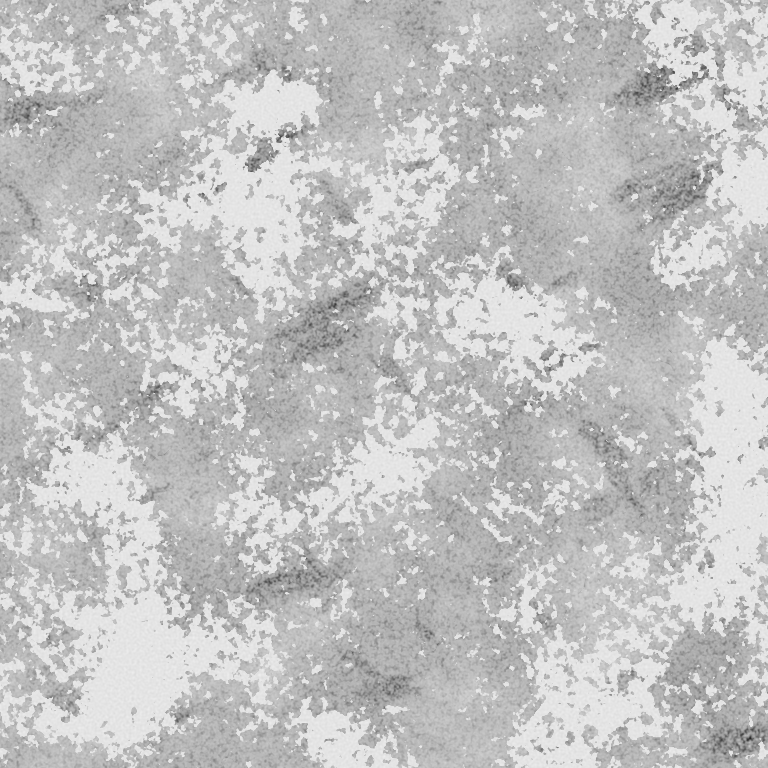
Reproduce this texture procedurally as a Shadertoy shader.

```glsl
// Weathered grey wall with crisp flakes of pale peeling paint.
// Broad and fine gradient noise are summed and thresholded into flakes; the
// ground below carries clouds, speckle, hairline cracks and slanted smudges.

#define PATCH_SCALE 5.0      // broad paint patches across the canvas
#define FLAKE_SCALE 72.0     // small flakes across the canvas
#define PAINT_LEVEL 0.46     // higher leaves less paint
#define EDGE_SOFTNESS 0.21   // blur of the flake edges
#define PAINT_TONE 0.895
#define GROUND_TONE 0.718
#define CLOUD_DEPTH 0.026
#define SPECKLE_DEPTH 0.046
#define SMUDGE_DEPTH 0.19
#define CRACK_DEPTH 0.075
#define GRAIN_DEPTH 0.009

// Integer hash giving a random gradient for a lattice corner
vec2 cornerGradient(ivec2 cell) {
    uint h = uint(cell.x) * 0x9E3779B9u ^ uint(cell.y) * 0x85EBCA6Bu;
    h ^= h >> 16; h *= 0x7FEB352Du;
    h ^= h >> 15; h *= 0x846CA68Bu;
    h ^= h >> 16;
    return vec2(float(h & 0xFFFFu), float(h >> 16)) / 32767.5 - 1.0;
}

// Gradient noise scaled to a standard deviation near one
float noise(vec2 p) {
    ivec2 cell = ivec2(floor(p));
    vec2 f = fract(p);
    vec2 s = f * f * (3.0 - 2.0 * f);
    float a = dot(cornerGradient(cell), f);
    float b = dot(cornerGradient(cell + ivec2(1, 0)), f - vec2(1.0, 0.0));
    float c = dot(cornerGradient(cell + ivec2(0, 1)), f - vec2(0.0, 1.0));
    float d = dot(cornerGradient(cell + ivec2(1, 1)), f - vec2(1.0));
    return 5.8 * mix(mix(a, b, s.x), mix(c, d, s.x), s.y);
}

// Rotated octaves, normalised back to unit deviation
float fbm(vec2 p, int octaves, float gain) {
    float sum = 0.0, power = 0.0, amp = 1.0;
    for (int i = 0; i < octaves; i++) {
        sum += amp * noise(p);
        power += amp * amp;
        amp *= gain;
        p = mat2(1.6, 1.2, -1.2, 1.6) * p + 17.3;
    }
    return sum * inversesqrt(power);
}

vec2 rotate(vec2 p, float angle) {
    float c = cos(angle), s = sin(angle);
    return vec2(c * p.x + s * p.y, c * p.y - s * p.x);
}

// Sparse dark strokes, mostly rising to the right, some falling steeply
float smudges(vec2 p) {
    float rising = fbm(rotate(p, 0.45) * vec2(4.0, 13.0) + 31.0, 4, 0.6);
    float falling = fbm(rotate(p, -0.85) * vec2(6.0, 19.0) + 73.0, 4, 0.6);
    return max(smoothstep(0.9, 2.9, rising), 0.7 * smoothstep(1.3, 3.0, falling));
}

// Thin broken lines along the zero contours of a warped noise
float cracks(vec2 p) {
    vec2 warp = vec2(noise(p * 38.0), noise(p * 38.0 + 50.0)) * 0.006;
    float line = 1.0 - smoothstep(0.0, 0.10, abs(noise((p + warp) * 15.0 + 9.0)));
    return line * smoothstep(0.1, 1.3, fbm(p * 9.0 + 61.0, 3, 0.7));
}

void mainImage(out vec4 fragColor, in vec2 fragCoord) {
    vec2 p = fragCoord / iResolution.y;
    float smudge = smudges(p);
    float speckle = fbm(p * 150.0 + 5.0, 2, 0.9);
    float grain = noise(p * 290.0 + 0.37);

    // Bare ground
    float cloud = fbm(p * 7.0 + 43.0, 5, 0.7);
    float roughness = 0.65 + 0.55 * smoothstep(-1.0, 1.5, -cloud);
    float ground = GROUND_TONE + CLOUD_DEPTH * cloud;
    ground -= SPECKLE_DEPTH * roughness * max(speckle, -0.3);
    ground -= SMUDGE_DEPTH * smudge * (0.85 + 0.3 * speckle);
    ground -= CRACK_DEPTH * cracks(p) * (0.7 + 0.3 * speckle);
    ground += 1.4 * GRAIN_DEPTH * grain;

    // Paint flakes, thinned out over the smudges
    float patches = fbm(p * PATCH_SCALE + 3.7, 4, 0.72);
    float flakes = fbm(p * FLAKE_SCALE + 21.0, 3, 0.62);
    float paintField = 0.79 * patches + 0.61 * flakes - 0.7 * smudge;
    float paint = smoothstep(-EDGE_SOFTNESS, EDGE_SOFTNESS, paintField - PAINT_LEVEL);
    float paintTone = PAINT_TONE + GRAIN_DEPTH * grain;

    fragColor = vec4(vec3(clamp(mix(ground, paintTone, paint), 0.0, 1.0)), 1.0);
}
```
